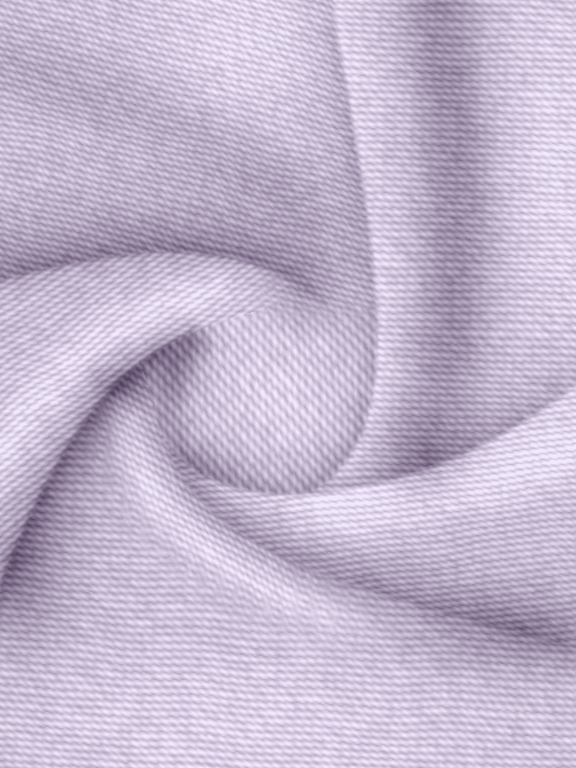
Write a WebGL 2 fragment shader that draws this texture.

```glsl
#version 300 es
precision highp float;
// Lilac knitted cloth twisted into a soft spiral of folds.
// Signed distances to cubic curves shade the creases and split the cloth
// into regions, each covered by slanted stitches running its own way.
uniform vec2 u_resolution;
out vec4 fragColor;

const vec3 SHADOW = vec3(0.38, 0.31, 0.43);
const vec3 LIGHT = vec3(0.90, 0.86, 0.945);
const float TAU = 6.28318;
const float MID_TONE = 0.755;
const float CONTRAST = 1.55;
const int SEGMENTS = 18;

float hash(vec2 p) {
    return fract(sin(dot(p, vec2(127.1, 311.7))) * 43758.5453);
}

float noise(vec2 p) {
    vec2 i = floor(p), f = fract(p);
    f = f * f * (3.0 - 2.0 * f);
    return mix(mix(hash(i), hash(i + vec2(1, 0)), f.x),
               mix(hash(i + vec2(0, 1)), hash(i + vec2(1, 1)), f.x), f.y);
}

vec2 bezier(vec2 a, vec2 b, vec2 c, vec2 d, float t) {
    float s = 1.0 - t;
    return s * s * s * a + 3.0 * s * s * t * b + 3.0 * s * t * t * c + t * t * t * d;
}

// Signed distance (positive left of travel) and position along the curve.
vec2 curve(vec2 p, vec2 a, vec2 b, vec2 c, vec2 d) {
    vec2 best = vec2(9.0, 0.0), start = a;
    for (int i = 0; i < SEGMENTS; i++) {
        vec2 end = bezier(a, b, c, d, float(i + 1) / float(SEGMENTS));
        vec2 dir = end - start, rel = p - start;
        float h = clamp(dot(rel, dir) / dot(dir, dir), 0.0, 1.0);
        float dist = length(rel - dir * h);
        float side = dir.x * rel.y - dir.y * rel.x < 0.0 ? -1.0 : 1.0;
        if (dist < abs(best.x)) best = vec2(dist * side, (float(i) + h) / float(SEGMENTS));
        start = end;
    }
    return best;
}

// Different falloff on each side of a crease, tapered at its ends.
float crease(vec2 e, float leftAmount, float leftWidth, float rightAmount, float rightWidth) {
    float taper = smoothstep(0.0, 0.22, e.y) * smoothstep(1.0, 0.78, e.y);
    float l = leftAmount * exp(-abs(e.x) / leftWidth);
    float r = rightAmount * exp(-abs(e.x) / rightWidth);
    return taper * mix(r, l, smoothstep(-0.006, 0.006, e.x));
}

// Soft stroke that fades out towards its far end.
float band(vec2 p, vec2 a, vec2 b, vec2 c, vec2 d, float width) {
    vec2 e = curve(p, a, b, c, d);
    float x = e.x / width;
    return exp(-x * x) * smoothstep(1.0, 0.7, e.y);
}

float blob(vec2 p, vec2 center, vec2 radius) {
    vec2 q = (p - center) / radius;
    return exp(-dot(q, q));
}

// Rows of slanted yarn loops, roughly centred on zero.
float knit(vec2 p, float angle, float rows) {
    float c = cos(angle), s = sin(angle);
    vec2 q = vec2(c * p.x + s * p.y, c * p.y - s * p.x) * rows;
    q.y += 0.8 * noise(q * 0.12);
    float f = fract(q.y) - 0.5;
    float x = q.x * 0.8 + 0.8 * f + 0.3 * hash(vec2(floor(q.y), 3.0));
    float yarn = 0.8 * cos(TAU * f) + 0.4 * cos(TAU * x);
    return yarn + 0.7 * (hash(vec2(floor(x), floor(q.y))) - 0.5);
}

float step01(float d) { return smoothstep(-0.004, 0.004, d); }

void main() {
    vec2 p = gl_FragCoord.xy / u_resolution.y;

    // Main creases
    vec2 upright = curve(p, vec2(0.41, 1.15), vec2(0.46, 0.75), vec2(0.60, 0.36), vec2(0.33, 0.34));
    vec2 lip = curve(p, vec2(0.86, 0.60), vec2(0.62, 0.33), vec2(0.28, 0.30), vec2(0.215, 0.43));
    vec2 under = curve(p, vec2(0.20, 0.47), vec2(0.25, 0.24), vec2(0.50, 0.24), vec2(0.90, 0.11));
    vec2 hollow = curve(p, vec2(-0.04, 0.14), vec2(0.06, 0.40), vec2(0.13, 0.54), vec2(0.30, 0.585));
    vec2 arch = curve(p, vec2(-0.14, 0.59), vec2(0.12, 0.68), vec2(0.33, 0.72), vec2(0.44, 0.58));

    float tone = 0.79;
    tone += crease(upright, 0.09, 0.04, -0.16, 0.03);
    tone += crease(lip, 0.08, 0.04, -0.20, 0.035);
    tone += crease(under, -0.28, 0.045, -0.17, 0.03);
    tone += crease(hollow, -0.22, 0.02, -0.48, 0.04);
    tone += crease(arch, -0.36, 0.05, -0.16, 0.02);

    // Broad valleys
    tone -= 0.24 * band(p, vec2(0.56, 1.05), vec2(0.60, 0.80), vec2(0.62, 0.60), vec2(0.53, 0.36), 0.05);
    tone -= 0.10 * band(p, vec2(-0.02, 0.92), vec2(0.15, 0.88), vec2(0.33, 0.82), vec2(0.48, 0.64), 0.05);
    tone -= 0.14 * band(p, vec2(0.25, 0.55), vec2(0.20, 0.48), vec2(0.22, 0.42), vec2(0.28, 0.35), 0.022);
    tone -= 0.20 * blob(p, vec2(0.55, 0.41), vec2(0.06, 0.06));
    tone -= 0.14 * blob(p, vec2(0.68, 0.17), vec2(0.14, 0.05));
    tone -= 0.13 * blob(p, vec2(0.03, 0.22), vec2(0.06, 0.10));
    tone -= 0.10 * blob(p, vec2(0.40, 0.61), vec2(0.05, 0.04));
    tone -= 0.16 * blob(p, vec2(0.15, 0.50), vec2(0.035, 0.03));

    // Lit ridges
    tone += 0.12 * band(p, vec2(-0.03, 0.36), vec2(0.07, 0.54), vec2(0.19, 0.63), vec2(0.40, 0.635), 0.03);
    tone += 0.13 * band(p, vec2(0.16, 0.47), vec2(0.17, 0.34), vec2(0.27, 0.25), vec2(0.56, 0.15), 0.024);
    tone += 0.11 * band(p, vec2(0.78, 0.43), vec2(0.62, 0.36), vec2(0.52, 0.32), vec2(0.32, 0.315), 0.035);
    tone += 0.10 * blob(p, vec2(0.37, 0.45), vec2(0.11, 0.12));
    tone += 0.10 * blob(p, vec2(0.32, 0.95), vec2(0.12, 0.13));
    tone += 0.10 * blob(p, vec2(0.73, 0.78), vec2(0.07, 0.24));
    tone += 0.08 * blob(p, vec2(0.32, 0.05), vec2(0.28, 0.10));

    // Stitch direction in each region
    float lower = 1.0 - smoothstep(0.55, 0.62, p.y);
    float weave = knit(p, -0.25, 115.0);
    weave = mix(weave, knit(p, -0.85, 90.0), smoothstep(0.62, 0.57, p.y));
    weave = mix(weave, knit(p, -0.04, 105.0), step01(upright.x));
    weave = mix(weave, knit(p, 0.10, 112.0), step01(lip.x) * lower);
    float spiral = smoothstep(0.12, 0.03, abs(under.x)) * smoothstep(0.55, 0.30, p.x);
    float bottom = mix(knit(p, -0.05, 100.0), knit(p, -0.50, 112.0), spiral);
    weave = mix(weave, bottom, step01(-under.x) * lower);
    float arm = step01(-arch.x) * step01(hollow.x) * smoothstep(0.40, 0.31, p.x);
    weave = mix(weave, knit(p, 0.62, 108.0), arm);

    tone = MID_TONE + CONTRAST * (tone - MID_TONE);
    tone += 0.15 * weave + 0.10 * (noise(p * 190.0) - 0.5);
    fragColor = vec4(mix(SHADOW, LIGHT, clamp(tone, -0.1, 1.1)), 1.0);
}
```
